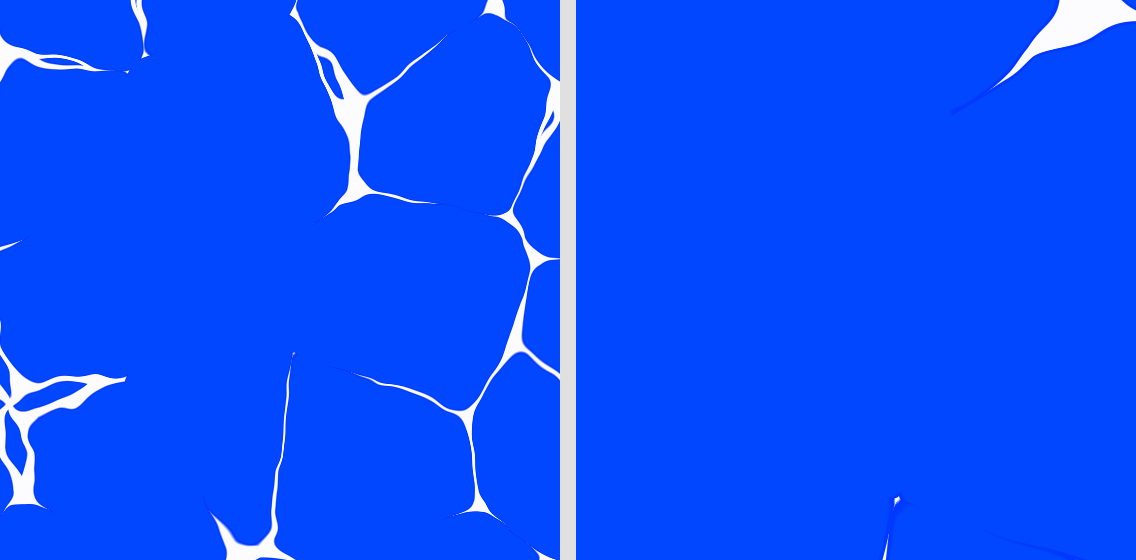
Left, the full canvas; right, a detail of the centre.
Reproduce this texture procedurally as a WebGL 1 fragment shader.

```glsl
precision highp float;
// Broken white veins with eyelets and webbed knots on flat blue.
// Differences of the three nearest Voronoi site distances give the vein lines;
// smooth noise bends them, fades them out, and swells them until they split.

uniform vec2 u_resolution;

const vec3 BLUE = vec3(0.0, 0.28, 1.0);
const vec3 RIM_BLUE = vec3(0.0, 0.22, 1.0);
const vec3 WHITE = vec3(0.99, 0.99, 1.0);
const float CELLS = 3.4;

vec2 hash2(vec2 p) {
  vec3 q = fract(vec3(p.xyx) * vec3(0.1031, 0.1030, 0.0973));
  q += dot(q, q.yzx + 33.33);
  return fract((q.xx + q.yz) * q.zy);
}

// Smooth value noise, 0 to 1
float noise(vec2 p) {
  vec2 i = floor(p);
  vec2 f = fract(p);
  f = f * f * (3.0 - 2.0 * f);
  float low = mix(hash2(i).x, hash2(i + vec2(1.0, 0.0)).x, f.x);
  float high = mix(hash2(i + vec2(0.0, 1.0)).x, hash2(i + 1.0).x, f.x);
  return mix(low, high, f.y);
}

vec2 bend(vec2 p, float frequency, float amount) {
  vec2 q = p * frequency;
  return amount * (vec2(noise(q + 17.3), noise(q + 71.9)) - 0.5);
}

// Distances to the three nearest jittered sites, in ascending order
vec3 nearestThree(vec2 p) {
  vec2 cell = floor(p);
  vec3 near = vec3(9.0);
  for (int y = -2; y <= 2; y++) {
    for (int x = -2; x <= 2; x++) {
      vec2 c = cell + vec2(float(x), float(y));
      float d = length(c + 0.15 + 0.7 * hash2(c + 40.0) - p);
      if (d < near.x) near = vec3(d, near.xy);
      else if (d < near.y) near = vec3(near.x, d, near.y);
      else near.z = min(near.z, d);
    }
  }
  return near;
}

float smoothMin(float a, float b, float k) {
  float h = max(k - abs(a - b), 0.0) / k;
  return min(a, b) - 0.25 * k * h * h;
}

// Signed distance to the veins, negative inside the white
float veins(vec2 p) {
  vec2 q = p + bend(p, 6.0, 0.025) + bend(p, 30.0, 0.011);
  vec3 near = nearestThree(q * CELLS);
  float line = (near.y - near.x) / (1.8 * CELLS);
  float joint = (near.z - near.x) / (1.8 * CELLS);
  float knot = exp(-joint / 0.03);

  // Strands fade out slowly into thin tails; swelling stops before the tails
  float life = noise(p * 5.0 + 5.7) + 0.15 * exp(-joint / 0.045);
  float presence = smoothstep(0.22, 0.58, life);
  float strand = mix(0.0016, 0.0042, noise(p * 11.0 + 31.0));
  float swell = 0.022 * smoothstep(0.42, 0.68, noise(p * 4.0 + 53.0));
  swell *= smoothstep(0.45, 0.82, life);
  float outer = mix(-0.006, strand, presence) + swell;

  // Eyelets open where the vein is wider than its two walls
  float wall = 0.0035 + 0.0025 * noise(p * 9.0 + 87.0) + 0.025 * knot;
  float web = smoothMin(line, joint, 0.004 + 0.03 * presence * presence);
  return max(web - outer, outer - wall - line);
}

void main() {
  float side = min(u_resolution.x, u_resolution.y);
  vec2 p = gl_FragCoord.xy / side;
  float edge = veins(p);
  float soft = 0.7 / side;

  // Thin darker rim on the blue, then the white veins
  vec3 color = mix(RIM_BLUE, BLUE, smoothstep(0.0012, 0.0026, edge));
  color = mix(WHITE, color, smoothstep(-soft, soft, edge));
  gl_FragColor = vec4(color, 1.0);
}
```
